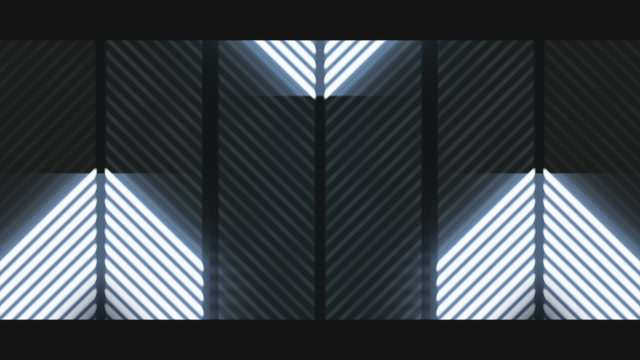
This background is drawn by a Shadertoy shader. Its source:

```glsl
const float SLOPE = 0.98;
const float PERIOD = 0.0417;

// Soft light falling off around a lit wedge; zero distance means inside it
float wedgeGlow(float depth, float side) {
    return exp(-length(max(vec2(-depth, side), 0.0)) / 0.056);
}

void mainImage(out vec4 fragColor, in vec2 fragCoord) {
    float pixel = 1.0 / iResolution.y;
    vec2 p = (fragCoord - 0.5 * iResolution.xy) * pixel;

    // Mirrored panels: a V at the centre, an inverted V on each side
    float x = abs(p.x);
    float sideX = abs(x - 0.609);
    float depthV = p.y - SLOPE * x - 0.2014;
    float depthA = 0.0556 - p.y - SLOPE * sideX;
    bool isCentre = x < 0.3045;
    float depth = isCentre ? depthV : depthA;
    float seam = isCentre ? x : sideX;

    // Diagonal tubes as repeated capsules between the panel seams
    float across = abs(fract(depth / PERIOD) - 0.5) * PERIOD * 0.714;
    float along = max(max(0.021 - seam, seam - 0.276), 0.0);
    float tubeDist = length(vec2(along, across));
    float tube = smoothstep(0.0132, 0.0068, tubeDist);
    float ridge = smoothstep(0.0095, 0.002, tubeDist);
    float panel = smoothstep(0.010, 0.017, seam) * smoothstep(0.286, 0.278, seam);

    // Unlit metal, cooler at the centre and dimmer toward the sides
    float outer = smoothstep(0.600, 0.618, x);
    float strength = mix(1.0 - 0.6 * smoothstep(0.1, 0.6, x), 0.25, outer);
    vec3 metal = mix(vec3(0.105, 0.108, 0.102), vec3(0.105, 0.130, 0.140), strength);
    vec3 color = mix(vec3(0.080, 0.092, 0.094), metal, panel);
    float sheen = 0.85 + 0.15 * sin(p.x * 31.0 + 2.0 * sin(p.y * 17.0));
    color += vec3(0.105, 0.118, 0.120) * ridge * sheen * mix(0.75, 0.3, outer);

    // Blue spill, clipped at the horizontal panel breaks
    float glow = wedgeGlow(depthV, x - 0.32) * smoothstep(0.230, 0.237, p.y);
    glow += wedgeGlow(depthA, sideX - 0.2825) * smoothstep(0.022, 0.015, p.y);
    float rows = 0.82 + 0.18 * cos(6.2832 * p.y / PERIOD);
    float spill = glow * (isCentre && p.y < 0.0 ? rows : 1.0);
    color += vec3(0.31, 0.41, 0.54) * spill * mix(0.75, 1.0, panel);

    // White tubes inside the wedges, fading deep below the side apexes
    float lit = smoothstep(-0.002, 0.004, depth);
    float fade = 1.0 - 0.7 * smoothstep(0.27, 0.44, depth);
    color *= mix(1.0, fade, lit);
    color = mix(color, vec3(0.91, 0.94, 0.965), lit * tube * fade);
    color += vec3(0.06, 0.05, 0.03) * lit * ridge * fade;

    // Dark bands above and below
    float band = smoothstep(-pixel, pixel, abs(p.y) - 0.388);
    color = mix(color, vec3(0.073, 0.078, 0.073), band);
    fragColor = vec4(clamp(color, 0.0, 1.0), 1.0);
}
```
